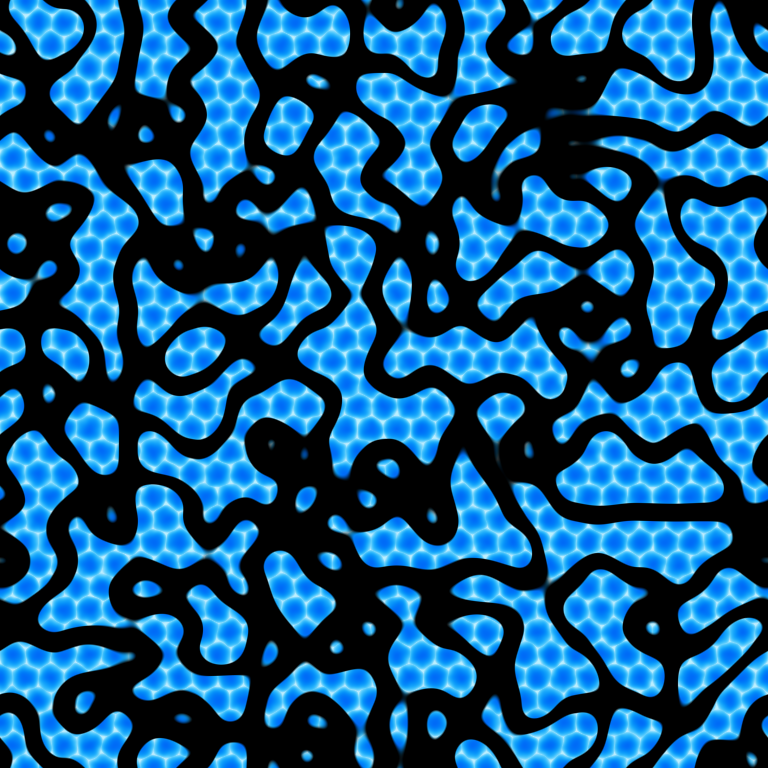
This pattern is drawn by a Shadertoy shader. Its source:

```glsl
// Seamless glowing blue honeycomb seen through organic blobs on black.

// Unit gradient for a lattice point, wrapped to the given period.
vec2 latticeGradient(vec2 cell, float period) {
    cell = mod(cell, period);
    float angle = 6.2831853 * fract(sin(dot(cell, vec2(127.1, 311.7)) + period) * 43758.5453);
    return vec2(cos(angle), sin(angle));
}

// Gradient noise that repeats after `period` cells.
float tiledNoise(vec2 p, float period) {
    vec2 cell = floor(p), f = p - cell;
    vec2 w = f * f * f * (f * (f * 6.0 - 15.0) + 10.0);
    vec2 e = vec2(1.0, 0.0);
    float a = dot(latticeGradient(cell, period), f);
    float b = dot(latticeGradient(cell + e.xy, period), f - e.xy);
    float c = dot(latticeGradient(cell + e.yx, period), f - e.yx);
    float d = dot(latticeGradient(cell + e.xx, period), f - e.xx);
    return mix(mix(a, b, w.x), mix(c, d, w.x), w.y);
}

// Squared distance to the nearest hexagon centre, 1.0 at the middle of a side.
float honeycomb(vec2 uv) {
    vec2 repeats = vec2(30.0, 17.0);
    vec2 aspect = vec2(1.0, repeats.x / repeats.y);
    vec2 p = uv * repeats;
    vec2 a = (fract(p) - 0.5) * aspect;
    vec2 b = (fract(p + 0.5) - 0.5) * aspect;
    return 4.0 * min(dot(a, a), dot(b, b));
}

// Deep blue centres, cyan sides and pale corners.
vec3 cellColour(float r2) {
    float red = min(0.42 * pow(r2, 2.7), 0.72);
    float green = min(0.42 + 0.4 * r2, 0.95);
    return vec3(red, green, 0.97 + 0.02 * r2);
}

void mainImage(out vec4 fragColor, in vec2 fragCoord) {
    vec2 uv = fragCoord / iResolution.xy;

    // Slightly wavering honeycomb with uneven glow
    vec2 waver = vec2(tiledNoise(uv * 61.0, 61.0), tiledNoise(uv * 67.0, 67.0));
    float r2 = honeycomb(uv + 0.0035 * waver);
    r2 *= 1.0 + 0.22 * tiledNoise(uv * 83.0, 83.0);

    // Blobs where the noise is far from zero, parted by black channels
    float field = abs(tiledNoise(uv * 12.0, 12.0));
    float soft = max(0.014, 0.7 * fwidth(field));
    float blob = smoothstep(0.152 - soft, 0.152 + soft, field);

    fragColor = vec4(cellColour(r2) * blob, 1.0);
}
```
